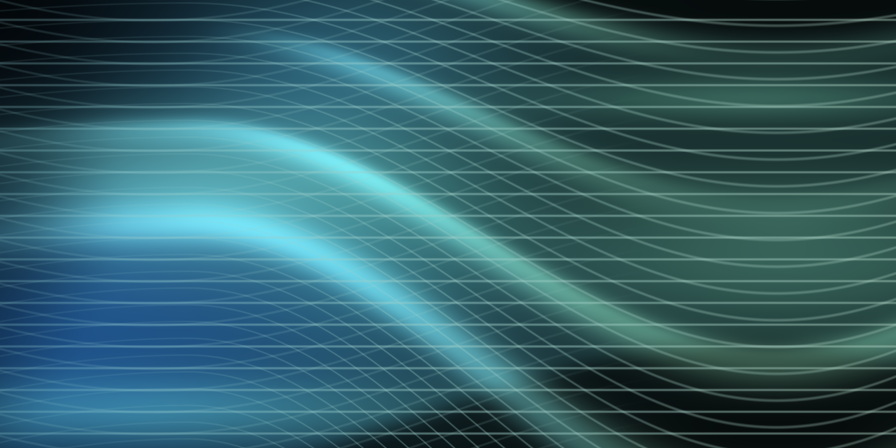
This background is drawn by a WebGL 1 fragment shader. Its source:

```glsl
precision highp float;
// Silky teal ribbons flowing over a dark field under a mesh of fine lines.
// A warped "level" field turns one family of cosine waves into parallel bands;
// soft glows tint the field, and repeated contours of each field draw the mesh.

#define SPACING 0.0486      // gap between fine lines, in canvas heights
#define LINE_WIDTH 0.05     // line half width, as a share of the gap
#define CREST_X 0.21        // where the falling waves peak
#define HALF_WAVE 0.657     // distance from crest to trough
#define WAVE_HEIGHT 0.133   // wave amplitude at the top level
#define WAVE_GROWTH 0.23    // added amplitude per level downwards
#define RISE_HEIGHT 0.143   // amplitude of the crossing waves
#define BAND_GAP 0.277      // level step between bright ribbons
#define LEFT_STRETCH 0.45   // flattens the waves left of their crest

uniform vec2 u_resolution;

const float PI = 3.14159265;

// Soft elliptical light
float glow(vec2 p, vec2 centre, vec2 radius) {
  vec2 d = (p - centre) / radius;
  return exp(-dot(d, d));
}

// Smooth line at every whole value of v
float lines(float v) {
  float pixel = 1.0 / (u_resolution.y * SPACING);
  float d = abs(fract(v + 0.5) - 0.5);
  return 1.0 - smoothstep(0.0, LINE_WIDTH + pixel, d);
}

// Falling wave family: equals the mean depth of the wave through p
float fallingLevel(vec2 p) {
  float run = p.x - CREST_X;
  run *= run < 0.0 ? LEFT_STRETCH : 1.0;
  float c = cos(PI * run / HALF_WAVE);
  return (1.0 - p.y + WAVE_HEIGHT * c) / (1.0 - WAVE_GROWTH * c);
}

// Rising wave family that crosses the first one
float risingLevel(vec2 p) {
  return 1.0 - p.y - RISE_HEIGHT * cos(PI * (p.x - 0.17) / HALF_WAVE);
}

// Dark field tinted by blue, cyan and green lights
vec3 backdrop(vec2 p) {
  vec3 color = mix(vec3(0.04, 0.11, 0.16), vec3(0.08, 0.16, 0.16), smoothstep(0.0, 0.6, p.x));
  color += vec3(0.07, 0.20, 0.37) * glow(p, vec2(0.10, 0.25), vec2(0.38, 0.30));
  color += vec3(0.25, 0.44, 0.40) * glow(p, vec2(0.20, 0.58), vec2(0.24, 0.17));
  color += vec3(0.10, 0.23, 0.30) * glow(p, vec2(0.35, 0.86), vec2(0.21, 0.22));
  color += vec3(0.12, 0.24, 0.21) * glow(p, vec2(0.18, 0.08), vec2(0.32, 0.08));
  color += vec3(0.13, 0.22, 0.18) * glow(p, vec2(0.88, 0.43), vec2(0.30, 0.18));
  color += vec3(0.13, 0.22, 0.18) * glow(p, vec2(0.84, 0.78), vec2(0.22, 0.05));
  color += vec3(0.07, 0.16, 0.15) * glow(p, vec2(0.43, 0.45), vec2(0.14, 0.25));
  return color;
}

// Bright ribbons: crisp on their upper side, trailing off below,
// except the lowest, which spreads upwards
vec3 ribbons(vec2 p, float level) {
  float greenness = smoothstep(0.35, 0.70, p.x - 0.6 * max(level - 0.54, 0.0));
  vec3 tint = mix(vec3(0.42, 0.74, 0.75), vec3(0.48, 0.73, 0.59), greenness);
  float light = 0.0;
  for (int i = 0; i < 4; i++) {
    float k = float(i);
    float d = level - (k * BAND_GAP - 0.013);
    float lower = step(1.5, k);
    float lowest = step(2.5, k);
    float falloff = d < 0.0 ? mix(0.028, 0.065, lowest) : 0.038 + 0.008 * k;
    float fadeIn = smoothstep(0.20 - 0.20 * lower, 0.42, p.x);
    float fadeOut = 1.0 - (0.75 - 0.50 * lower) * smoothstep(0.50, 0.85, p.x);
    float strength = 0.40 + 0.10 * lower;
    light += strength * mix(0.45 * lower, 1.0, fadeIn) * fadeOut
           * exp(-d * d / (falloff * falloff));
  }
  return tint * light;
}

void main() {
  vec2 p = gl_FragCoord.xy / u_resolution;
  float falling = fallingLevel(p);
  float rising = risingLevel(p);

  // Field, with shade above the top ribbon and under the rising edge
  vec3 color = backdrop(p);
  color *= mix(0.30, 1.0, smoothstep(-0.08, 0.01, falling));
  color *= 1.0 - 0.6 * smoothstep(0.87, 0.95, rising) * smoothstep(0.25, 0.42, p.x);
  color *= 1.0 - 0.4 * glow(p, vec2(0.85, 0.0), vec2(0.28, 0.13));
  color += ribbons(p, falling);

  // Darkened left edge and upper left corner
  color *= mix(0.62, 1.0, smoothstep(-0.02, 0.15, p.x + 0.25 * max(0.4 - p.y, 0.0)));
  color *= 1.0 - 0.65 * glow(p, vec2(0.0, 1.0), vec2(0.26, 0.25));

  // Fine mesh: falling waves, crossing waves, then level lines
  vec3 ink = mix(vec3(0.56, 0.80, 0.82), vec3(0.68, 0.82, 0.76), p.x);
  float fallingInk = mix(0.10, 0.34, smoothstep(0.15, 0.50, p.x));
  float risingInk = 0.16 * (1.0 - smoothstep(0.50, 0.75, p.x));
  float levelInk = mix(0.30, 0.48, smoothstep(0.0, 0.50, p.x));
  color = mix(color, ink, fallingInk * lines((falling + 0.013) / SPACING));
  color = mix(color, ink, risingInk * lines(rising / SPACING));
  color = mix(color, ink, levelInk * lines((1.0 - p.y - 0.0443) / SPACING));

  gl_FragColor = vec4(clamp(color, 0.0, 1.0), 1.0);
}
```
